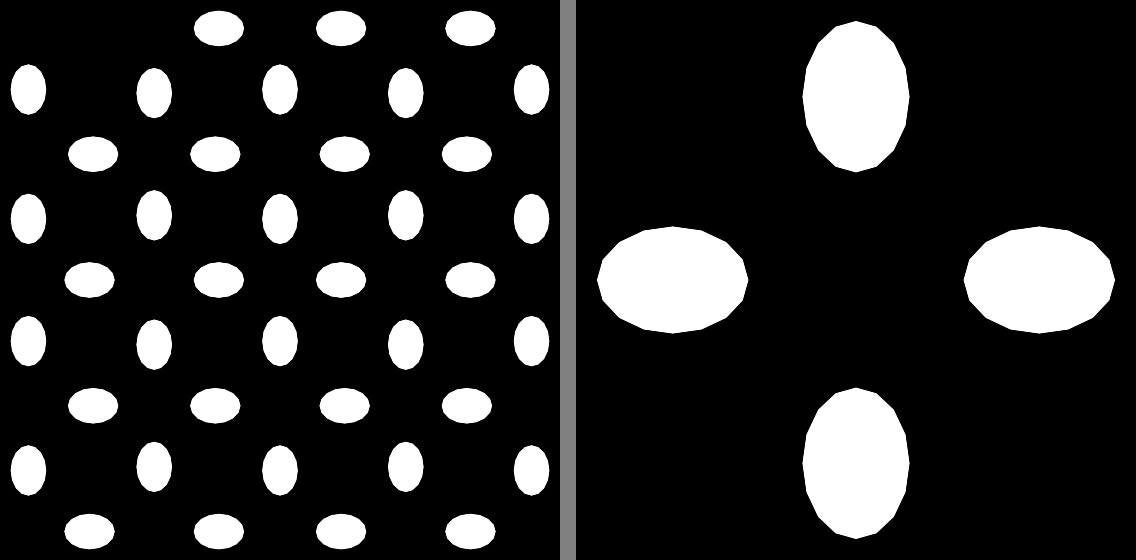
Left, the full canvas; right, a detail of the centre.
Give the GLSL for this pattern, as a WebGL 1 fragment shader.

```glsl
precision highp float;
// Black field with a basket-like lattice of white faceted ovals, lying and standing in turn.

uniform vec2 u_resolution;

const vec3 FIELD_COLOR = vec3(0.0);
const vec3 OVAL_COLOR = vec3(1.0);
const float PITCH = 0.2246;                   // lattice spacing
const vec2 SEMI_AXES = vec2(0.0451, 0.0319);  // long and short radius
const float SHIFT = 0.0032;                   // alternating slide along the long axis
const float FACETS = 16.0;                    // straight sides per oval
const vec2 EMPTY_CELL = vec2(-2.0, 2.0);      // lying oval left out, counted from the centre
const float TAU = 6.2831853;

// Signed distance to a regular polygon stretched to the semi-axes.
float facetedOval(vec2 p) {
  vec2 q = p / SEMI_AXES;
  float sector = TAU / FACETS;
  float angle = (p.x == 0.0 && p.y == 0.0) ? 0.0 : atan(q.y, q.x);
  float facing = (floor(angle / sector) + 0.5) * sector;
  vec2 normal = vec2(cos(facing), sin(facing));
  return (dot(q, normal) - cos(0.5 * sector)) / length(normal / SEMI_AXES);
}

// Cell index of a lying oval: between columns in x, on a row in y.
vec2 cellIndex(vec2 p) {
  return vec2(floor(p.x / PITCH), floor(p.y / PITCH + 0.5));
}

// Distance to the lying oval of a cell, slid left or right like a checkerboard.
float latticeOval(vec2 p, vec2 cell) {
  float side = 2.0 * mod(cell.x + cell.y, 2.0) - 1.0;
  vec2 center = (cell + vec2(0.5, 0.0)) * PITCH + vec2(side * SHIFT, 0.0);
  return facetedOval(p - center);
}

void main() {
  float side = min(u_resolution.x, u_resolution.y);
  vec2 p = (gl_FragCoord.xy - 0.5 * u_resolution) / side;

  // Lying ovals, with one cell empty.
  vec2 cell = cellIndex(p);
  float lying = latticeOval(p, cell);
  if (distance(cell, EMPTY_CELL) < 0.5) lying = 1.0;

  // Standing ovals are the same lattice with the axes swapped.
  float standing = latticeOval(p.yx, cellIndex(p.yx));

  float edge = 0.5 / side;
  float cover = 1.0 - smoothstep(-edge, edge, min(lying, standing));
  gl_FragColor = vec4(mix(FIELD_COLOR, OVAL_COLOR, cover), 1.0);
}
```
